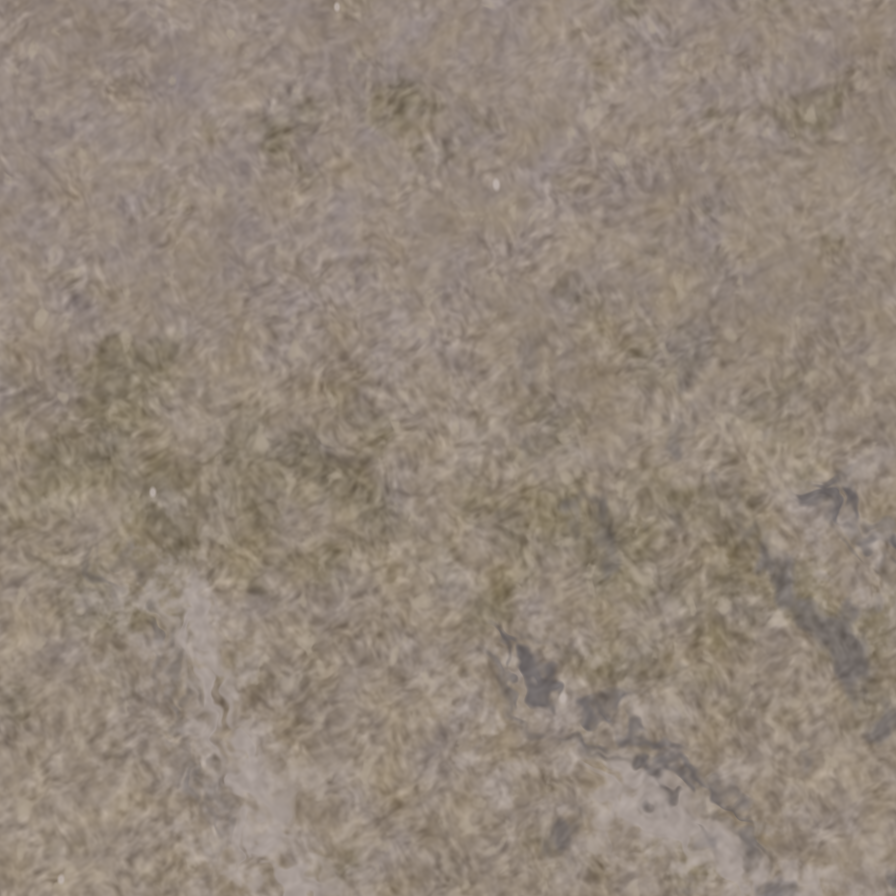
Reproduce this texture procedurally as a WebGL 2 fragment shader.

```glsl
#version 300 es
precision highp float;
// Dry, matted grassland with olive patches, pale eroded streaks and soft shadows.

#define TAN     vec3(0.580, 0.528, 0.476)
#define MAUVE   vec3(0.582, 0.530, 0.496)
#define OLIVE   vec3(0.515, 0.472, 0.395)
#define STRAW   vec3(0.690, 0.640, 0.570)
#define PALE    vec3(0.675, 0.632, 0.612)
#define SHADOW  vec3(0.400, 0.380, 0.385)
#define GRAIN_SCALE 58.0
#define GRAIN_CONTRAST 0.125
#define BROAD_CONTRAST 0.085
#define STREAKS 3
#define STONES 5

uniform vec2 u_resolution;
out vec4 fragColor;

// Integer hash giving two values in 0..1
vec2 hash2(vec2 cell) {
    uvec2 q = uvec2(ivec2(cell)) * uvec2(1597u, 3812u) + uvec2(977u, 131u);
    q = q * 1664525u + 1013904223u;
    q.x += q.y * 1664525u;
    q.y += q.x * 1664525u;
    q ^= q >> 16u;
    q.x += q.y * 1664525u;
    q.y += q.x * 1664525u;
    q ^= q >> 16u;
    return vec2(q & 65535u) / 65535.0;
}

float cornerSlope(vec2 cell, vec2 offset) {
    return dot(hash2(cell) * 2.0 - 1.0, offset);
}

// Gradient noise, roughly -0.6..0.6
float noise(vec2 p) {
    vec2 i = floor(p), f = p - i, e = vec2(1.0, 0.0);
    vec2 s = f * f * f * (f * (f * 6.0 - 15.0) + 10.0);
    return mix(mix(cornerSlope(i, f), cornerSlope(i + e.xy, f - e.xy), s.x),
               mix(cornerSlope(i + e.yx, f - e.yx), cornerSlope(i + 1.0, f - 1.0), s.x), s.y);
}

float fbm(vec2 p) {
    float sum = 0.0, amp = 1.0;
    for (int k = 0; k < 4; k++) {
        sum += amp * noise(p);
        p = mat2(1.6, 1.2, -1.2, 1.6) * p + 13.7;
        amp *= 0.55;
    }
    return sum;
}

// Fine blades, slightly stretched along the given direction
float blades(vec2 p, vec2 dir) {
    dir = normalize(dir);
    vec2 q = vec2(dot(p, dir), dot(p, vec2(-dir.y, dir.x))) * GRAIN_SCALE;
    return noise(q * vec2(0.9, 1.35)) + 0.7 * noise(q * vec2(1.9, 2.6) + 31.0);
}

// Soft band around a line, with a start and an end
float band(float along, float across, float width, float from, float to) {
    return smoothstep(width, width * 0.2, abs(across))
         * smoothstep(from, from + 0.06, along) * (1.0 - smoothstep(to - 0.08, to, along));
}

void main() {
    vec2 uv = gl_FragCoord.xy / u_resolution;
    vec2 warp = vec2(fbm(uv * 9.0 + 3.0), fbm(uv * 9.0 + 47.0));
    vec2 ragged = vec2(noise(uv * 42.0 + 7.0), noise(uv * 42.0 + 90.0));
    float patches = fbm(uv * 3.2 + 5.0);
    float mottle = fbm(uv * 11.0 + 21.0);
    float clumps = fbm(uv * 26.0 + 55.0);
    float low = 1.0 - smoothstep(0.4, 0.75, uv.y);

    // Broad ground tint and brightness
    float mauve = smoothstep(0.25, 0.8, uv.y - 0.25 * uv.x + 0.6 * mottle);
    float belt = exp(-pow((uv.y - 0.46 + 0.15 * uv.x) / 0.17, 2.0));
    float olive = smoothstep(0.15, 0.8, 0.35 * belt + 0.25 * uv.x * uv.y + 0.45 * patches + 0.85 * mottle);
    vec3 color = mix(mix(TAN, MAUVE, mauve), OLIVE, 0.9 * olive);
    color += BROAD_CONTRAST * (0.7 * fbm(uv * 7.0 + 130.0) + (0.4 + 0.5 * low) * clumps);
    color += vec3(-0.02, -0.01, 0.03) * fbm(uv * 17.0 + 200.0);

    // Matted grass, tangled in several directions
    vec2 q = uv + 0.009 * warp + 0.004 * ragged;
    float lean = smoothstep(-0.12, 0.12, noise(uv * 19.0 + 9.0));
    float grain = mix(blades(q, vec2(1.0, 0.7)), blades(q + 5.0, vec2(-0.5, 1.0)), lean);
    grain += 0.55 * noise(q * GRAIN_SCALE * 1.4 + 40.0);
    float rough = mix(0.6, 1.15, smoothstep(-0.3, 0.35, mottle + 0.3 * belt + 0.2 * low));
    color += GRAIN_CONTRAST * rough * grain * vec3(1.0, 0.98, 0.95);

    // Straw tufts
    float tuft = smoothstep(0.1, 0.4, noise(q * vec2(60.0, 44.0) + 17.0));
    color = mix(color, STRAW, 0.6 * tuft * smoothstep(-0.05, 0.4, clumps + 0.15 * low));

    // Eroded streaks running downhill to the right
    for (int k = 0; k < STREAKS; k++) {
        float i = float(k), later = min(i, 1.0);
        vec2 dir = normalize(vec2(0.4 + later, -1.0));
        vec2 start = vec2(0.17 + 0.36 * i, 0.41 - 0.15 * later + 0.18 * max(i - 1.0, 0.0));
        vec2 p = uv + 0.055 * warp + 0.016 * ragged - start;
        float along = dot(p, dir), across = dot(p, vec2(-dir.y, dir.x));
        float fibre = noise(vec2(along * 15.0, across * 36.0) + 60.0 * i)
                    + 0.7 * noise(vec2(along * 40.0, across * 75.0) + 8.0);
        float halo = band(along, across + 0.02, 0.15, -0.04, 0.6);
        float shade = band(along, across - 0.022 * later + 0.05 * (1.0 - later), 0.044, -0.04, 0.4);
        float bare = band(along, across + 0.016 * later, 0.05, 0.14 * later, 0.52);
        color = mix(color, PALE + 0.1 * grain, 0.6 * halo * smoothstep(-0.15, 0.45, clumps));
        color = mix(color, PALE + 0.08 * fibre + 0.05 * grain, 0.85 * bare * smoothstep(-0.3, 0.15, -fibre));
        color = mix(color, SHADOW + 0.08 * grain, shade * smoothstep(-0.2, 0.3, fibre) * mix(0.45, 0.85, later));
    }

    // Scattered dark hollows on the lower right
    float hollow = smoothstep(0.2, 0.5, fbm(uv * vec2(11.0, 8.0) + 71.0) + 0.2 * ragged.x);
    color = mix(color, SHADOW + 0.08 * grain, 0.65 * hollow * low * smoothstep(0.45, 0.65, uv.x));

    // Small pale stones
    for (int k = 0; k < STONES; k++) {
        vec2 seat = hash2(vec2(float(k), 83.0));
        float radius = 0.004 + 0.004 * hash2(vec2(float(k), 29.0)).x;
        float d = length((uv - seat) * vec2(1.2, 0.8) + 0.004 * warp);
        color = mix(color, PALE + 0.08, 0.8 * smoothstep(radius, radius * 0.3, d));
    }

    fragColor = vec4(clamp(color, 0.0, 1.0), 1.0);
}
```
